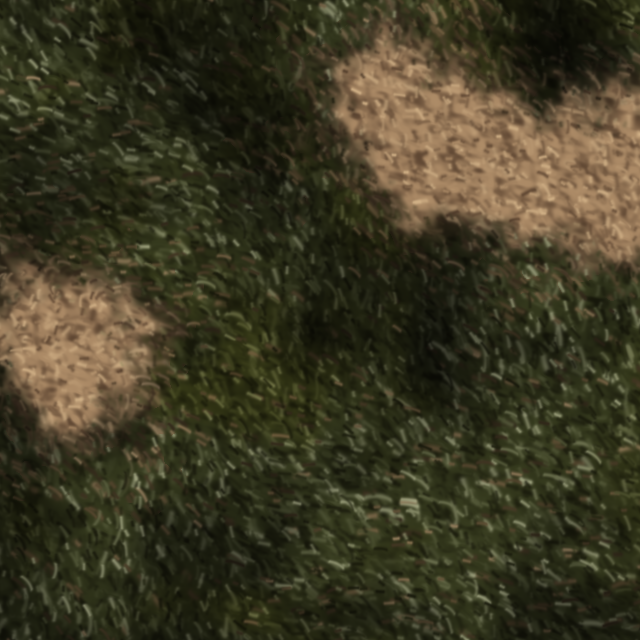
A Shadertoy shader for this texture:

```glsl
const vec3 DEEP  = vec3(0.070, 0.072, 0.032);
const vec3 MOSS  = vec3(0.150, 0.163, 0.083);
const vec3 OLIVE = vec3(0.190, 0.195, 0.050);
const vec3 SAGE  = vec3(0.260, 0.275, 0.180);
const vec3 PALE  = vec3(0.490, 0.500, 0.395);
const vec3 UMBER = vec3(0.350, 0.260, 0.185);
const vec3 STRAW = vec3(0.640, 0.515, 0.380);
const vec3 CREAM = vec3(0.790, 0.670, 0.510);

const int   LAYERS      = 7;
const float FIRST_CELLS = 23.0;   // blade cells across the canvas
const float CELL_GROWTH = 1.10;
const float BLADE_WIDTH = 0.125;  // in cells
const float LEAN        = -0.95;  // main blade direction, radians
const float EDGE_SOFT   = 0.050;  // raggedness of the dry patches
const vec2  TUFT        = vec2(0.055, 0.455);

float hash(vec2 p) {
    return fract(sin(dot(p, vec2(127.1, 311.7))) * 43758.5453);
}

float noise(vec2 p) {
    vec2 i = floor(p), f = fract(p);
    f = f * f * (3.0 - 2.0 * f);
    return mix(mix(hash(i), hash(i + vec2(1, 0)), f.x),
               mix(hash(i + vec2(0, 1)), hash(i + vec2(1, 1)), f.x), f.y);
}

float fbm(vec2 p) {
    float sum = 0.0, amp = 0.5;
    for (int i = 0; i < 4; i++) {
        sum += amp * noise(p);
        p = p * 2.03 + 17.3;
        amp *= 0.5;
    }
    return sum / 0.9375;
}

vec2 rotate(vec2 p, float a) {
    float c = cos(a), s = sin(a);
    return vec2(c * p.x + s * p.y, c * p.y - s * p.x);
}

float segment(vec2 p, vec2 a, vec2 b) {
    vec2 ab = b - a;
    return length(p - a - ab * clamp(dot(p - a, ab) / dot(ab, ab), 0.0, 1.0));
}

// Positive inside the dry patches, negative in the grass
float dryField(vec2 p) {
    float band = min(segment(p, vec2(0.59, 0.83), vec2(0.82, 0.695)),
                     segment(p, vec2(0.82, 0.695), vec2(1.08, 0.735)));
    float tuft = length((p - vec2(0.085, 0.450)) * vec2(0.85, 0.85));
    float ragged = 0.16 * (fbm(p * 8.0) - 0.5) + 0.04 * (noise(p * 45.0) - 0.5);
    return max(0.112 - band, 0.112 - tuft) + ragged;
}

float blob(vec2 p, vec2 centre, float radius) {
    vec2 q = (p - centre) / radius;
    return exp(-dot(q, q));
}

// Light over the lawn, with deep hollows
float lawnLight(vec2 p) {
    float hollows = blob(p, vec2(0.50, 0.48), 0.07) + blob(p, vec2(0.68, 0.43), 0.10)
                  + blob(p, vec2(0.40, 0.82), 0.09) + blob(p, vec2(0.24, 0.94), 0.12)
                  + blob(p, vec2(0.87, 0.94), 0.09);
    return mix(0.72, 1.38, smoothstep(0.25, 0.75, fbm(p * 7.0 + 4.0)))
         * (1.0 - 0.55 * min(hollows, 1.0));
}

// Blade direction: swept grass, fanning out around the dry tuft
float bladeAngle(vec2 p) {
    float sweep = LEAN + 1.4 * (noise(p * 4.0 + 8.0) - 0.5);
    vec2 away = p - TUFT;
    float fan = atan(away.y, max(away.x, 0.02));
    return mix(sweep, fan, smoothstep(0.17, 0.08, length(away)));
}

vec3 grassColour(float tone, float olive) {
    vec3 c = mix(DEEP, MOSS, smoothstep(0.0, 0.4, tone));
    c = mix(c, SAGE, smoothstep(0.4, 0.75, tone));
    c = mix(c, PALE, smoothstep(0.75, 1.0, tone));
    return mix(c, OLIVE * (0.35 + tone), olive);
}

vec3 strawColour(float tone) {
    return mix(mix(UMBER, STRAW, smoothstep(0.0, 0.5, tone)), CREAM, smoothstep(0.5, 1.0, tone));
}

void mainImage(out vec4 fragColor, in vec2 fragCoord) {
    vec2 p = fragCoord / iResolution.y;
    float field = dryField(p), light = lawnLight(p), angle = bladeAngle(p);
    float olive = 0.5 * smoothstep(0.50, 0.75, fbm(p * 5.0 + 31.0));
    float sun = mix(0.50, 1.05, smoothstep(-0.03, 0.06, field));
    float dry = smoothstep(-EDGE_SOFT, EDGE_SOFT, field);
    float withered = smoothstep(-0.13, 0.0, field);

    // Thatch below the blades
    vec2 warped = p + 0.012 * vec2(noise(p * 22.0), noise(p * 22.0 + 7.0));
    float thatch = 0.5 * noise(rotate(warped, LEAN) * vec2(38.0, 95.0))
                 + 0.5 * noise(rotate(warped, LEAN + 0.7) * vec2(60.0, 130.0));
    vec3 col = mix(grassColour(0.65 * thatch, olive) * light, strawColour(0.7 * thatch) * sun, dry);

    // Scattered curved blades, layer over layer
    float cells = FIRST_CELLS;
    for (int layer = 0; layer < LAYERS; layer++) {
        float turn = float(layer) * 0.9;
        vec2 g = rotate(p, turn) * cells + float(layer) * 13.7;
        for (int k = 0; k < 9; k++) {
            vec2 id = floor(g) + vec2(k % 3 - 1, k / 3 - 1);
            vec2 seed = id + float(layer) * 41.0;
            float r1 = hash(seed), r2 = hash(seed + 5.3), r3 = hash(seed + 9.1), r4 = hash(seed + 2.7);
            vec2 q = rotate(g - id - vec2(r1, r2), angle - turn + (r3 - 0.5) * mix(1.5, 2.2, dry));
            q.y += (r4 - 0.5) * 0.9 * q.x * q.x;
            float halfLength = mix(0.08, 0.6, r2 * r4) * mix(1.0, 0.7, dry);
            float d = length(vec2(max(abs(q.x) - halfLength, 0.0), q.y)) / BLADE_WIDTH;
            float cover = exp(-d * d) * (0.5 + 0.4 * r3);

            // Tone, and how far the blade has dried
            float tone = fract(r1 * 7.0 + r4 * 3.0);
            float bladeDry = smoothstep(-0.03, 0.03, field + (r4 - 0.5) * 2.0 * EDGE_SOFT);
            vec3 grass = grassColour(pow(tone, 1.15), olive) * light;
            float brown = 0.65 * step(mix(0.90, 0.45, withered), r3);
            grass = mix(grass, UMBER * light * (0.5 + 0.7 * tone), brown);
            col = mix(col, mix(grass, strawColour(tone) * sun, bladeDry), cover);
        }
        cells *= CELL_GROWTH;
    }
    fragColor = vec4(col, 1.0);
}
```
